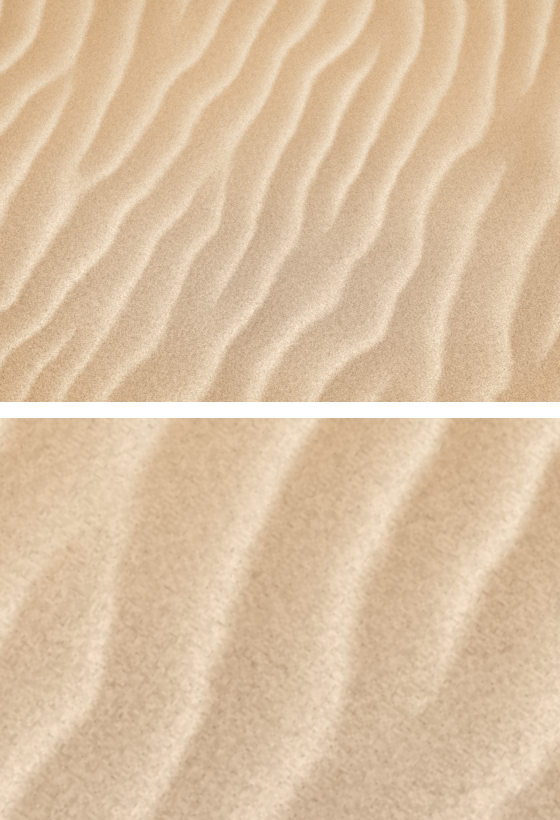
Top, the full canvas; bottom, a detail of the centre.
A Shadertoy shader for this texture:

```glsl
// Wind-rippled desert sand: forking diagonal crests with soft flanks and fine grain.

const float TAU = 6.28319;
const float RIPPLE_SPACING = 0.16;
const vec3 WARM_TROUGH = vec3(0.846, 0.708, 0.548);
const vec3 COOL_TROUGH = vec3(0.800, 0.697, 0.590);
const vec3 CREST_LIGHT = vec3(0.925, 0.850, 0.748);

float hash(vec2 p) {
    return fract(sin(dot(p, vec2(127.1, 311.7))) * 43758.5453);
}

float valueNoise(vec2 p) {
    vec2 cell = floor(p), f = fract(p);
    f = f * f * (3.0 - 2.0 * f);
    float low = mix(hash(cell), hash(cell + vec2(1, 0)), f.x);
    float high = mix(hash(cell + vec2(0, 1)), hash(cell + vec2(1, 1)), f.x);
    return mix(low, high, f.y);
}

float signedNoise(vec2 p) {
    return 2.0 * valueNoise(p) - 1.0;
}

// x runs across the crests, y along them.
vec2 rippleFrame(vec2 p) {
    return vec2(0.83 * p.x - 0.56 * p.y, 0.56 * p.x + 0.83 * p.y);
}

// Crests converge towards the top and meander gently.
float ripplePhase(vec2 p) {
    float across = (p.x - 0.7) * (1.0 + 0.4 * p.y) - 0.62 * p.y;
    vec2 frame = rippleFrame(p);
    float wander = 0.42 * signedNoise(frame * vec2(2.6, 3.6) + 4.3)
                 + 0.17 * signedNoise(frame * vec2(5.0, 9.0) + 17.0)
                 + 0.03 * signedNoise(frame * vec2(22.0, 30.0));
    return across / RIPPLE_SPACING + wander;
}

// Scattered phase defects make crests fork or end: x is phase, y is fading.
vec2 crestForks(vec2 p, float aspect) {
    float phase = 0.0, fade = 1.0;
    for (int row = 0; row < 3; row++) {
        for (int col = 0; col < 4; col++) {
            vec2 cell = vec2(col, row);
            vec2 jitter = vec2(hash(cell + 3.7), hash(cell + 8.2));
            vec2 center = (cell + 0.15 + 0.7 * jitter) / vec2(4, 3) * vec2(aspect, 1.0);
            vec2 offset = rippleFrame(p - center) * vec2(1.0, 0.6);
            float turn = mod(cell.x + cell.y, 2.0) < 0.5 ? 1.0 : -1.0;
            phase += turn * atan(offset.y, offset.x) / TAU;
            fade *= mix(0.35, 1.0, smoothstep(0.0, 0.065, length(offset)));
        }
    }
    return vec2(phase, fade);
}

// Gentle windward slope with a narrow bright crest, then a lee drop.
float rippleProfile(float phase, float leeWidth) {
    float t = fract(phase);
    float crest = 1.0 - leeWidth;
    float rise = smoothstep(0.0, crest + 0.04, t);
    float slope = 0.38 * rise + 0.62 * pow(rise, 4.5);
    return slope * (1.0 - smoothstep(crest, 1.0, t));
}

// Turned grain lattices, coarser and stronger in the foreground.
float sandGrain(vec2 p) {
    vec2 turned = rippleFrame(p);
    float fine = signedNoise(turned * 390.0);
    float coarse = signedNoise(rippleFrame(turned) * 210.0 + 31.0);
    float darkSpeck = smoothstep(0.72, 0.95, valueNoise(turned.yx * 270.0 + 77.0));
    float strength = mix(0.068, 0.034, smoothstep(0.1, 0.9, p.y));
    return strength * (0.72 * fine + 0.48 * coarse - 0.9 * darkSpeck + 0.08);
}

vec3 troughColor(vec2 p, float aspect) {
    vec2 fromCool = (p - vec2(0.52 * aspect, 0.28)) / vec2(0.85, 0.36);
    float cool = exp(-dot(fromCool, fromCool));
    float patches = 0.022 * signedNoise(rippleFrame(p) * vec2(7.0, 4.0) + 51.0);
    return mix(WARM_TROUGH, COOL_TROUGH, cool) + patches * vec3(0.8, 1.0, 1.1);
}

void mainImage(out vec4 fragColor, in vec2 fragCoord) {
    vec2 p = fragCoord / iResolution.y;
    float aspect = iResolution.x / iResolution.y;
    vec2 frame = rippleFrame(p);

    // Ripple relief
    vec2 forks = crestForks(p, aspect);
    float leeWidth = mix(0.12, 0.28, valueNoise(frame * 6.0 + 23.0));
    float relief = rippleProfile(ripplePhase(p) + forks.x, leeWidth);
    float crestStrength = 0.98 + 0.16 * signedNoise(frame * 4.0 + 9.0);
    float light = mix(0.3, relief * crestStrength, forks.y);

    // Sand color, warm edge shading and grain
    vec3 color = mix(troughColor(p, aspect), CREST_LIGHT, light);
    vec2 fromCenter = (p - vec2(0.5 * aspect, 0.5)) / vec2(aspect, 1.0);
    float edge = smoothstep(0.35, 0.75, length(fromCenter));
    color *= 1.0 - edge * vec3(0.03, 0.05, 0.08);
    color += sandGrain(p) * vec3(0.95, 1.0, 1.05);

    fragColor = vec4(clamp(color, 0.0, 1.0), 1.0);
}
```
